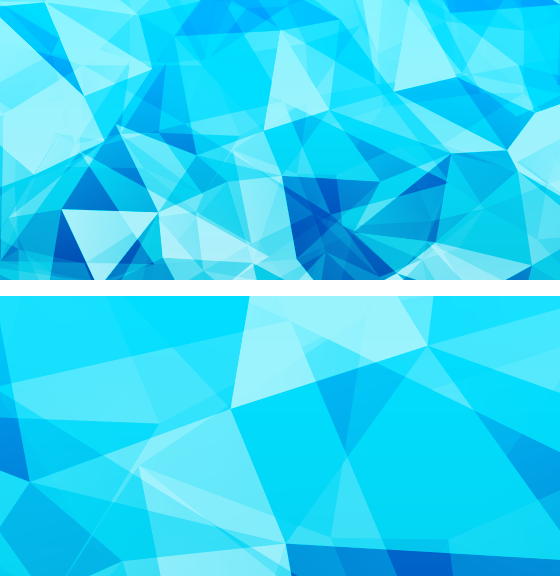
Top, the full canvas; bottom, a detail of the centre.
A Shadertoy shader for this background:

```glsl
float rnd(vec3 p) {
    p = fract(p * vec3(0.1031, 0.1030, 0.0973));
    p += dot(p, p.yzx + 33.33);
    return fract((p.x + p.y) * p.z);
}

float cross2(vec2 a, vec2 b) { return a.x * b.y - a.y * b.x; }

// Jittered cell point shared by neighbouring facets
vec2 corner(vec2 cell, float seed) {
    vec2 jitter = vec2(rnd(vec3(cell, seed)), rnd(vec3(cell, seed + 7.0)));
    return cell + 0.5 + 0.88 * (jitter - 0.5);
}

// Antialiased triangle coverage, independent of winding
float triangle(vec2 p, vec2 a, vec2 b, vec2 c, float pixel) {
    vec3 edge = sign(cross2(b - a, c - a)) * vec3(
        cross2(normalize(b - a), p - a),
        cross2(normalize(c - b), p - b),
        cross2(normalize(a - c), p - c));
    return clamp(min(edge.x, min(edge.y, edge.z)) / pixel + 0.5, 0.0, 1.0);
}

// Facet tone from -1 (deep) to 1 (pale); values weaker than cut become clear
float facetTone(vec3 id, vec2 offset, float cut) {
    float tone = 2.0 * rnd(id) - 1.0;
    float angle = 6.2832 * rnd(id + 3.0);
    float shade = 1.0 + 0.2 * dot(offset, vec2(cos(angle), sin(angle)));
    return abs(tone) < cut ? 0.0 : tone * shade;
}

// Triangulated sheet: each jittered quad is split, mostly along the falling diagonal
float facets(vec2 p, float size, float angle, float seed, float cut) {
    float s = sin(angle), c = cos(angle);
    p = mat2(c, -s, s, c) * p / size + 20.0;
    float pixel = 1.0 / (iResolution.y * size);
    vec2 home = floor(p - 0.5);
    float total = 0.0, weight = 0.0;
    for (int y = -1; y <= 1; y++)
    for (int x = -1; x <= 1; x++) {
        vec2 cell = home + vec2(x, y);
        vec2 q0 = corner(cell, seed);
        vec2 q1 = corner(cell + vec2(1, 0), seed);
        vec2 q2 = corner(cell + vec2(1, 1), seed);
        vec2 q3 = corner(cell + vec2(0, 1), seed);
        bool falling = rnd(vec3(cell, seed + 13.0)) > 0.3;
        float first = triangle(p, q0, q1, falling ? q3 : q2, pixel);
        float second = triangle(p, falling ? q1 : q0, q2, q3, pixel);
        vec2 offset = p - cell - 1.0;
        total += first * facetTone(vec3(cell, seed + 21.0), offset, cut)
               + second * facetTone(vec3(cell, seed + 34.0), offset, cut);
        weight += first + second;
    }
    return total / max(weight, 0.001);
}

// Deep blue through cyan to pale ice, richer towards the bottom
vec3 ramp(float tone, float height) {
    vec3 deep = mix(vec3(0.0, 0.28, 0.70), vec3(0.0, 0.64, 1.0), smoothstep(0.0, 0.95, height));
    vec3 cyan = mix(vec3(0.03, 0.80, 0.91), vec3(0.0, 0.87, 1.0), smoothstep(0.0, 0.7, height));
    vec3 pale = mix(vec3(0.70, 0.94, 0.98), vec3(0.54, 0.96, 1.0), height);
    return tone < 0.0 ? mix(cyan, deep, min(-tone, 1.0)) : mix(cyan, pale, min(tone, 1.0));
}

void mainImage(out vec4 fragColor, in vec2 fragCoord) {
    vec2 p = fragCoord / iResolution.y;

    // Main mosaic with sparse translucent sheets above it
    float tone = 0.17 + 0.92 * facets(p, 0.245, 0.22, 2.0, 0.0);
    tone += 0.3 * facets(p, 0.34, 0.4, 51.0, 0.25);
    tone += 0.24 * facets(p, 0.2, 0.1, 93.0, 0.4);

    // Gather the middle tones into plain cyan
    tone = sign(tone) * max(abs(tone) - 0.07, 0.0) * 1.06;
    fragColor = vec4(ramp(tone, p.y), 1.0);
}
```
